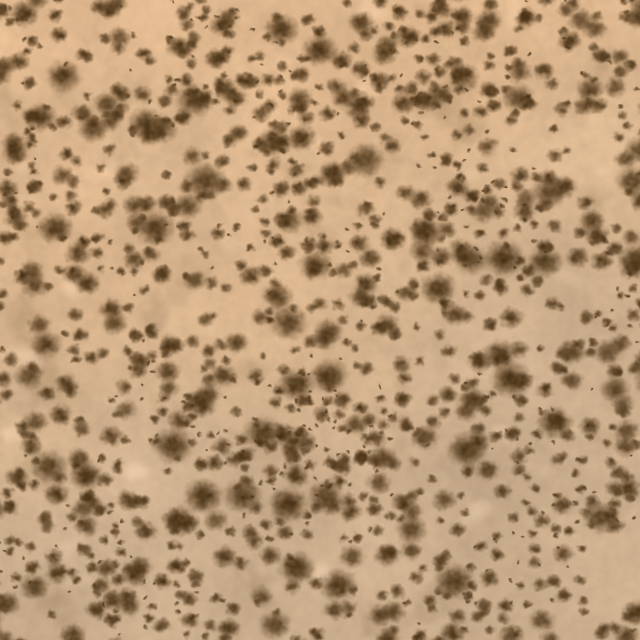
Reproduce this texture procedurally as a Shadertoy shader.

```glsl
// Dry sandy plain seen from above, dotted with soft dark shrubs.

vec2 hash2(vec2 p) {
    vec3 q = fract(p.xyx * vec3(0.1031, 0.1030, 0.0973));
    q += dot(q, q.yzx + 33.33);
    return fract((q.xx + q.yz) * q.zy);
}

// Gradient noise, roughly -0.7 to 0.7
float noise(vec2 p) {
    vec2 i = floor(p), f = p - i;
    vec2 u = f * f * f * (f * (f * 6.0 - 15.0) + 10.0);
    vec2 o = vec2(0.0, 1.0);
    float a = dot(hash2(i) * 2.0 - 1.0, f);
    float b = dot(hash2(i + o.yx) * 2.0 - 1.0, f - o.yx);
    float c = dot(hash2(i + o) * 2.0 - 1.0, f - o);
    float d = dot(hash2(i + 1.0) * 2.0 - 1.0, f - 1.0);
    return mix(mix(a, b, u.x), mix(c, d, u.x), u.y);
}

float fbm(vec2 p) {
    float sum = 0.0, amp = 1.0;
    for (int i = 0; i < 4; i++) {
        sum += amp * noise(p);
        p = mat2(1.6, 1.2, -1.2, 1.6) * p + 7.3;
        amp *= 0.5;
    }
    return sum;
}

// Scattered shrubs: how much sand stays visible through one size class
float bareSand(vec2 p, float cells, float chance, vec2 radii, float strength, float seed) {
    vec2 base = floor(p * cells);
    float bare = 1.0;
    for (int y = -1; y <= 1; y++)
    for (int x = -1; x <= 1; x++) {
        vec2 cell = base + vec2(x, y);
        vec2 centre = (cell + hash2(cell + seed)) / cells;
        vec2 traits = hash2(cell + seed + 57.0);
        float clumping = 0.45 * noise(centre * 5.0 + 3.0);
        if (traits.x > chance + clumping) continue;
        float radius = mix(radii.x, radii.y, traits.y * traits.y);
        float dist = length((p - centre) * vec2(0.94, 1.06)) / radius;
        float density = strength * mix(0.8, 1.0, hash2(cell + seed + 91.0).x);
        bare *= 1.0 - density * (1.0 - smoothstep(0.15, 1.3, dist));
    }
    return bare;
}

void mainImage(out vec4 fragColor, in vec2 fragCoord) {
    vec2 uv = fragCoord / iResolution.y;

    // Sand: warmer towards the top left, greyer below, with pale drifts
    float warmth = smoothstep(0.2, 1.1, uv.y - 0.25 * uv.x + 0.2 + 0.4 * noise(uv * 3.0));
    vec3 sand = mix(vec3(0.80, 0.685, 0.555), vec3(0.875, 0.72, 0.56), warmth);
    sand *= 1.0 + 0.08 * fbm(uv * 6.0) + 0.045 * fbm(uv * 50.0);
    sand += 0.07 * smoothstep(0.25, 0.6, noise(uv * vec2(13.0, 17.0) + 5.0));

    // Ragged outlines
    vec2 wobble = vec2(noise(uv * 75.0), noise(uv * 75.0 + 40.0));
    vec2 fringe = vec2(noise(uv * 150.0 + 11.0), noise(uv * 150.0 + 83.0));
    vec2 p = uv + 0.006 * wobble + 0.003 * fringe;

    // Large, medium and small shrubs, then tiny specks
    float bare = bareSand(p, 16.0, 0.46, vec2(0.016, 0.028), 0.97, 11.0);
    bare *= bareSand(p, 28.0, 0.50, vec2(0.011, 0.018), 0.92, 131.0);
    bare *= bareSand(p, 40.0, 0.34, vec2(0.007, 0.011), 0.85, 277.0);
    bare *= bareSand(p, 60.0, 0.08, vec2(0.003, 0.005), 0.80, 419.0);

    // Leafy mottling and a faint brown litter around the clumps
    float cover = 1.0 - bare;
    cover *= 1.0 + 0.22 * noise(uv * 115.0 + 19.0);
    float litter = smoothstep(0.1, 0.7, fbm(uv * 9.0 + 31.0));
    vec3 ground = mix(sand, vec3(0.60, 0.49, 0.36), 0.4 * litter);
    vec3 foliage = vec3(0.31, 0.215, 0.10) * (1.0 + 0.2 * noise(uv * 90.0 + 61.0));

    fragColor = vec4(mix(ground, foliage, clamp(cover, 0.0, 1.0)), 1.0);
}
```
